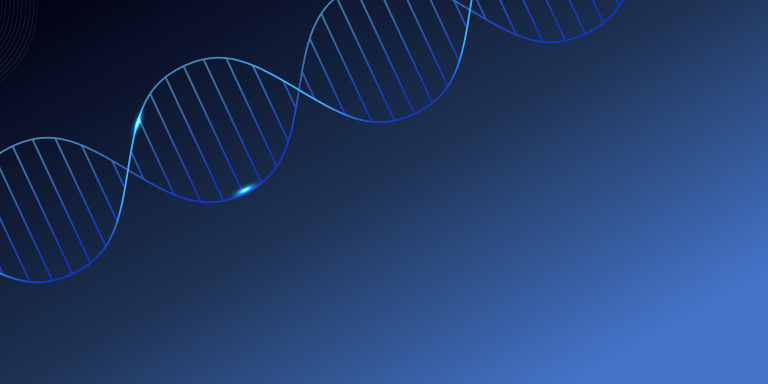
A WebGL 1 fragment shader for this background:

```glsl
precision highp float;
// A glowing double helix climbing across a diagonal night-blue gradient.

uniform vec2 u_resolution;

// Lengths are in canvas heights, with the origin at the lower left.
const float PI = 3.14159265;

// Background gradient
const vec2 GRADIENT_AXIS = vec2(0.49, -0.87);
const float MID_STOP = 0.885;
const float END_STOP = 1.6;
const vec3 NIGHT = vec3(0.0, 0.0, 0.07);
const vec3 SLATE = vec3(0.115, 0.195, 0.325);
const vec3 AZURE = vec3(0.267, 0.455, 0.784);

// Helix geometry
const vec2 CROSSING = vec2(0.3333, 0.5573);
const vec2 HELIX_AXIS = vec2(0.9058, 0.4238);
const float LOBE_LENGTH = 0.4917;
const float AMPLITUDE = 0.1953;
const float FULLNESS = 0.06;
const float RUNGS_PER_LOBE = 9.0;
const float STRAND_HALF_WIDTH = 0.0024;
const float RUNG_HALF_WIDTH = 0.0025;

// Helix colours
const vec3 STEEL = vec3(0.27, 0.52, 0.71);
const vec3 COBALT = vec3(0.08, 0.21, 0.75);
const vec3 SKY = vec3(0.25, 0.68, 1.0);

// Glows
const vec2 UPPER_GLOW = vec2(0.359, 0.680);
const vec2 LOWER_GLOW = vec2(0.638, 0.505);
const float UPPER_TILT = 1.22;
const float LOWER_TILT = 0.46;
const vec2 GLOW_SIZE = vec2(0.034, 0.010);
const vec3 GLOW_COLOR = vec3(0.08, 0.62, 0.88);
const vec3 CORE_COLOR = vec3(0.45, 0.65, 0.55);

// Corner rings
const vec2 RING_CENTER = vec2(-0.156, 0.987);
const float RING_RADIUS = 0.255;
const float RING_SPACING = 0.0104;
const vec3 RING_COLOR = vec3(0.35, 0.40, 0.52);
const float RING_OPACITY = 0.22;

float stroke(float dist, float halfWidth, float pixel) {
  return clamp((halfWidth - dist) / pixel + 0.5, 0.0, 1.0);
}

vec3 background(vec2 p) {
  float s = dot(p - vec2(0.0, 1.0), GRADIENT_AXIS);
  vec3 color = mix(NIGHT, SLATE, clamp(s / MID_STOP, 0.0, 1.0));
  return mix(color, AZURE, clamp((s - MID_STOP) / (END_STOP - MID_STOP), 0.0, 1.0));
}

float cornerRings(vec2 p, float pixel) {
  float r = length(p - RING_CENTER);
  float d = abs(fract(r / RING_SPACING) - 0.5) * RING_SPACING;
  return stroke(d, 0.0012, pixel) * stroke(r, RING_RADIUS, pixel);
}

// Bright spindle with a small hot core
vec3 glow(vec2 p, vec2 center, float tilt) {
  vec2 q = p - center;
  float c = cos(tilt);
  float s = sin(tilt);
  q = vec2(c * q.x + s * q.y, c * q.y - s * q.x) / GLOW_SIZE;
  float r2 = dot(q, q);
  return GLOW_COLOR * exp(-1.8 * r2) + CORE_COLOR * exp(-9.0 * r2);
}

vec3 drawHelix(vec3 color, vec2 p, float pixel) {
  // Coordinates along and across the helix axis
  vec2 q = p - CROSSING;
  float along = dot(q, HELIX_AXIS);
  float across = dot(q, vec2(-HELIX_AXIS.y, HELIX_AXIS.x));

  // Wave and its slope, with a third harmonic that rounds out the lobes
  float phase = PI * along / LOBE_LENGTH;
  float wave = AMPLITUDE * (sin(phase) + FULLNESS * sin(3.0 * phase));
  float slope = AMPLITUDE * PI / LOBE_LENGTH
    * (cos(phase) + 3.0 * FULLNESS * cos(3.0 * phase));
  float steepness = sqrt(1.0 + slope * slope);

  float height = clamp(across / AMPLITUDE, -1.0, 1.0);
  vec3 tint = mix(COBALT, STEEL, smoothstep(-0.8, 0.9, height));

  // Rungs, clipped to the space between the strands
  float spacing = LOBE_LENGTH / RUNGS_PER_LOBE;
  float rungDist = abs(fract(along / spacing) - 0.5) * spacing;
  float rung = stroke(rungDist, RUNG_HALF_WIDTH, pixel)
    * stroke(abs(across), abs(wave), pixel);
  color = mix(color, tint, 0.85 * rung);

  // Back strand, then the front strand that brightens at the crossings
  float back = stroke(abs(across + wave) / steepness, STRAND_HALF_WIDTH, pixel);
  float front = stroke(abs(across - wave) / steepness, STRAND_HALF_WIDTH, pixel);
  color = mix(color, tint, back);
  float shine = 1.0 - smoothstep(0.25, 0.95, abs(height));
  return mix(color, mix(tint, SKY, shine), front);
}

void main() {
  vec2 p = gl_FragCoord.xy / u_resolution.y;
  float pixel = 1.0 / u_resolution.y;

  vec3 color = background(p);
  color = mix(color, RING_COLOR, RING_OPACITY * cornerRings(p, pixel));
  color = drawHelix(color, p, pixel);
  color += glow(p, UPPER_GLOW, UPPER_TILT);
  color += glow(p, LOWER_GLOW, LOWER_TILT);

  gl_FragColor = vec4(min(color, 1.0), 1.0);
}
```
